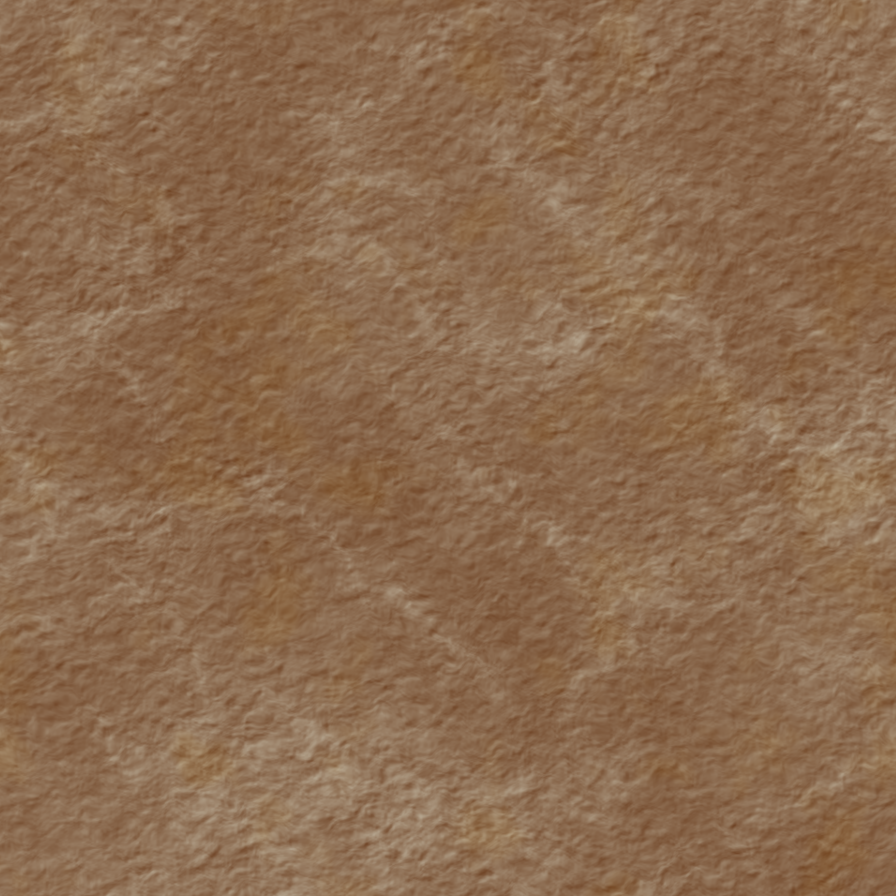
Reproduce this texture procedurally as a Shadertoy shader.

```glsl
// Worn brown leather with hazy pale creases, faint ochre stains and a fine wrinkled grain.
#define BASE_COLOR  vec3(0.553, 0.428, 0.322)
#define TONE_RANGE  vec3(0.085, 0.120, 0.130)
#define OCHRE_SHIFT vec3(0.012, 0.000, -0.030)
#define CLOUD_SCALE 4.5
#define CLOUD_GAIN  0.85
#define GRAIN_SCALE 84.0
#define GRAIN_GAIN  0.90
#define RELIEF_GAIN 1.55
#define CREASE_GAIN 0.80
#define HAZE_GAIN   0.42
#define MEAN_LIFT   0.23

float hash(vec2 p) {
    return fract(sin(dot(p, vec2(127.1, 311.7))) * 43758.5453);
}

float noise(vec2 p) {
    vec2 cell = floor(p), f = fract(p);
    f = f * f * f * (f * (f * 6.0 - 15.0) + 10.0);
    float low = mix(hash(cell), hash(cell + vec2(1, 0)), f.x);
    float high = mix(hash(cell + vec2(0, 1)), hash(cell + vec2(1, 1)), f.x);
    return mix(low, high, f.y);
}

mat2 rotation(float angle) {
    float c = cos(angle), s = sin(angle);
    return mat2(c, -s, s, c);
}

// Octaves are turned against each other to hide the lattice.
float fbm(vec2 p, int octaves) {
    float sum = 0.0, weight = 0.5, total = 0.0;
    mat2 turn = rotation(0.65);
    for (int i = 0; i < octaves; i++) {
        sum += weight * noise(p);
        total += weight;
        weight *= 0.55;
        p = turn * p * 2.03 + 17.3;
    }
    return sum / total;
}

// Broken creases along one direction: x is the thin core, y the wide haze.
vec2 creases(vec2 p, float angle, float seed) {
    vec2 along = rotation(angle) * p * vec2(2.6, 6.0) + seed;
    float ridge = abs(noise(along) - 0.5);
    float patches = smoothstep(0.40, 0.68, fbm(p * 4.2 + seed * 1.7, 2));
    float core = smoothstep(0.075, 0.0, ridge);
    float haze = smoothstep(0.24, 0.0, ridge);
    return vec2(core, haze) * patches;
}

// Small wrinkles, slightly longer across than up.
float grainHeight(vec2 p) {
    return fbm(rotation(0.3) * p * GRAIN_SCALE * vec2(0.8, 1.2), 3);
}

void mainImage(out vec4 fragColor, in vec2 fragCoord) {
    vec2 uv = fragCoord / iResolution.y;

    // Ragged warp shared by the creases and the grain
    vec2 coarse = vec2(fbm(uv * 8.0 + 3.1, 3), fbm(uv * 8.0 + 41.7, 3)) - 0.5;
    vec2 fine = vec2(noise(uv * 60.0 + 9.2), noise(uv * 60.0 + 63.4)) - 0.5;
    vec2 warped = uv + 0.10 * coarse + 0.016 * fine;

    // Pale creases: falling and rising directions alternate
    vec2 worn = vec2(0.0);
    for (int i = 0; i < 6; i++) {
        float k = float(i);
        float angle = mod(k, 2.0) < 0.5 ? -0.62 - 0.10 * k : 0.25 + 0.07 * k;
        worn += creases(warped, angle, 11.3 + 23.7 * k);
    }
    worn = 1.0 - exp(-worn * vec2(1.0, 0.7));

    // Grain lit from the upper left
    vec2 grainPos = uv + 0.02 * coarse + 0.005 * fine;
    float height = grainHeight(grainPos);
    float relief = height - grainHeight(grainPos + vec2(-0.0026, 0.0034));

    // Tone from clouds, wear and grain
    float flecks = smoothstep(0.28, 0.68, fbm(uv * 50.0 + 5.0, 3));
    float tone = CLOUD_GAIN * (fbm(uv * CLOUD_SCALE + 71.0, 5) - 0.5);
    tone += CREASE_GAIN * worn.x * (0.25 + 0.75 * flecks);
    tone += HAZE_GAIN * worn.y * (0.4 + 0.6 * flecks);
    tone += GRAIN_GAIN * (height - 0.5);
    tone += RELIEF_GAIN * relief * (0.75 + 0.7 * worn.y);
    tone -= MEAN_LIFT;

    // Ochre stains
    float stain = smoothstep(0.48, 0.80, fbm(uv * 13.0 + 130.0, 4));
    vec3 color = BASE_COLOR + TONE_RANGE * tone + OCHRE_SHIFT * stain;
    fragColor = vec4(clamp(color, 0.0, 1.0), 1.0);
}
```
